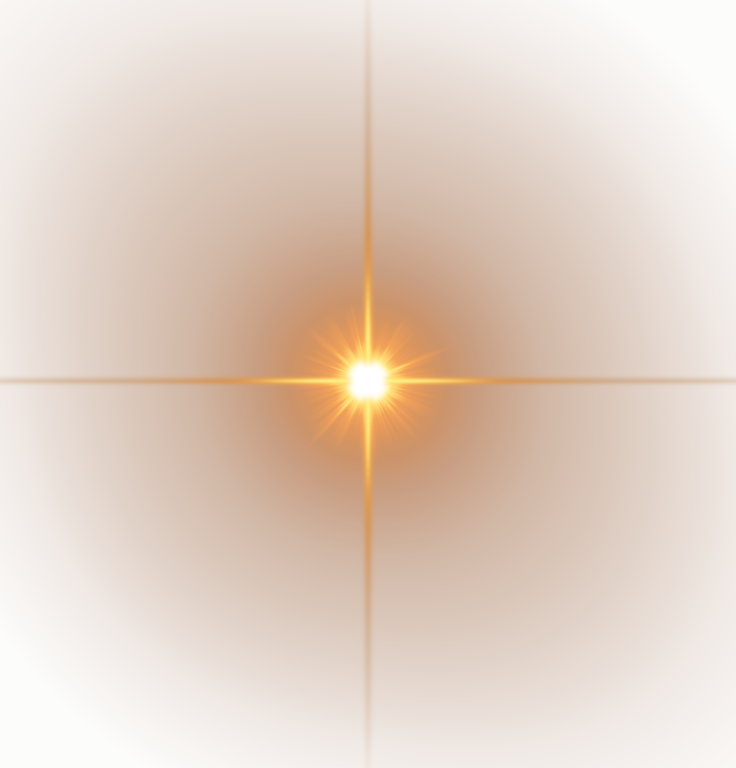
A WebGL 2 fragment shader for this background:

```glsl
#version 300 es
precision highp float;
// A glowing four-pointed star on a pale ground: a soft copper halo built from
// radial colour stops, a hot core whose rim is frayed into rays by gradient
// noise, and two tapering light spikes. Lengths are in canvas heights.

#define CENTER vec2(0.5, 0.504)
#define HALO_POWER 2.35
#define HALO_TILT 0.35
#define RAY_FREQUENCY 7.0
#define RAY_AMOUNT 0.42
#define SPIKE_WIDTH vec2(0.0046, 0.0054)
#define SPIKE_REACH vec2(0.78, 0.60)
#define HOT_REACH vec2(0.175, 0.155)

uniform vec2 u_resolution;
out vec4 fragColor;

const vec3 WHITE = vec3(1.0);
const vec3 YELLOW = vec3(1.0, 0.93, 0.52);
const vec3 AMBER = vec3(1.0, 0.70, 0.27);
const vec3 ORANGE = vec3(0.96, 0.63, 0.36);
const vec3 BRONZE = vec3(0.85, 0.57, 0.30);
const vec3 TAN = vec3(0.80, 0.65, 0.50);

const int STOPS = 7;
const float HALO_RADIUS[STOPS] = float[](0.07, 0.105, 0.145, 0.23, 0.36, 0.48, 0.61);
const vec3 HALO_COLOR[STOPS] = vec3[](
    vec3(0.85, 0.58, 0.36), vec3(0.80, 0.58, 0.42), vec3(0.785, 0.62, 0.51),
    vec3(0.82, 0.72, 0.65), vec3(0.88, 0.82, 0.78), vec3(0.945, 0.92, 0.905),
    vec3(0.99, 0.988, 0.982));

vec2 hashGradient(vec2 cell) {
    vec2 h = vec2(dot(cell, vec2(127.1, 311.7)), dot(cell, vec2(269.5, 183.3)));
    return fract(sin(h) * 43758.5) * 2.0 - 1.0;
}

float gradientNoise(vec2 p) {
    vec2 i = floor(p), f = fract(p);
    vec2 u = f * f * f * (f * (f * 6.0 - 15.0) + 10.0);
    vec2 e = vec2(0.0, 1.0);
    float low = mix(dot(hashGradient(i), f),
                    dot(hashGradient(i + e.yx), f - e.yx), u.x);
    float high = mix(dot(hashGradient(i + e.xy), f - e.xy),
                     dot(hashGradient(i + e.yy), f - e.yy), u.x);
    return mix(low, high, u.y);
}

// Falls from one to zero between the two distances.
float fade(float near, float far, float d) {
    return 1.0 - smoothstep(near, far, d);
}

// Halo: round near the core, slightly squared and tilted further out.
vec3 halo(vec2 p, float r) {
    vec2 a = pow(abs(p) + 1e-5, vec2(HALO_POWER));
    float squared = pow(a.x + a.y, 1.0 / HALO_POWER);
    float d = mix(r, squared, smoothstep(0.1, 0.4, r)) + HALO_TILT * p.x * p.y;
    vec3 color = HALO_COLOR[0];
    for (int i = 1; i < STOPS; i++) {
        float t = (d - HALO_RADIUS[i - 1]) / (HALO_RADIUS[i] - HALO_RADIUS[i - 1]);
        color = mix(color, HALO_COLOR[i], clamp(t, 0.0, 1.0));
    }
    return color;
}

// Spike: wide bronze body around a narrow hot filament.
vec3 addSpike(vec3 color, float along, float across, float width, float reach, float hotReach) {
    float body = exp(-pow(across / width, 2.0)) * fade(0.12, reach, along);
    vec3 tint = mix(TAN, BRONZE, fade(0.15, 0.34, along));
    tint = mix(tint, AMBER, fade(0.06, 0.20, along));
    color = mix(color, tint, 0.88 * body);
    float filament = width * 0.55 + 0.007 * exp(-along / 0.025);
    float hot = exp(-pow(across / filament, 2.0)) * fade(0.04, hotReach, along);
    return mix(color, YELLOW, hot);
}

// Core: nested colours with a ray-frayed rim.
vec3 addCore(vec3 color, vec2 p, float r) {
    vec2 dir = p / max(r, 1e-4);
    float rays = gradientNoise(dir * RAY_FREQUENCY + 3.7)
               + 0.6 * gradientNoise(dir * RAY_FREQUENCY * 2.3 + 11.3);
    float d = r * (1.0 - RAY_AMOUNT * rays * smoothstep(0.015, 0.05, r));
    color = mix(color, ORANGE, 0.9 * fade(0.038, 0.092, d));
    color = mix(color, AMBER, 0.55 * fade(0.032, 0.064, d));
    color = mix(color, YELLOW, fade(0.024, 0.052, d));
    return mix(color, WHITE, fade(0.016, 0.034, r));
}

void main() {
    vec2 p = (gl_FragCoord.xy - CENTER * u_resolution) / u_resolution.y;
    float r = length(p);
    vec2 a = abs(p);
    vec3 color = addCore(halo(p, r), p, r);
    color = addSpike(color, a.x, a.y, SPIKE_WIDTH.x, SPIKE_REACH.x, HOT_REACH.x);
    color = addSpike(color, a.y, a.x, SPIKE_WIDTH.y, SPIKE_REACH.y, HOT_REACH.y);
    color = mix(color, WHITE, fade(0.014, 0.032, r));
    fragColor = vec4(color, 1.0);
}
```
